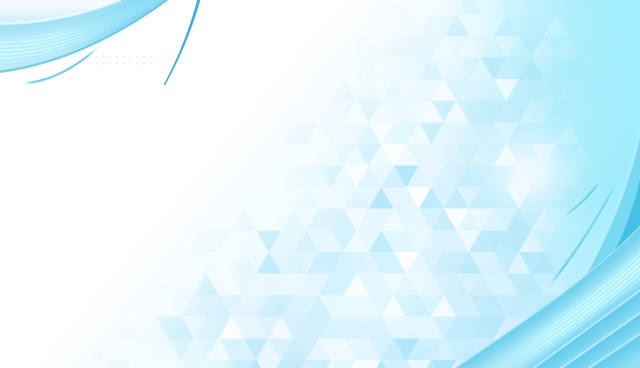
Write a Shadertoy shader that draws this background.

```glsl
float hash(vec2 c) {
    vec3 q = fract(c.xyx * 0.1031);
    q += dot(q, q.yzx + 33.33);
    return fract((q.x + q.y) * q.z);
}

// Soft coverage of the side where d is positive
float cover(float d) {
    return smoothstep(-0.7, 0.7, d * iResolution.y);
}

// Thin line around d = 0
float stroke(float d, float width) {
    float soft = 0.8 / iResolution.y;
    return 1.0 - smoothstep(width, width + 2.0 * soft, abs(d));
}

// Fade in and out between two bounds
float span(float lo, float hi, float soft, float v) {
    return smoothstep(lo, lo + soft, v) * (1.0 - smoothstep(hi - soft, hi, v));
}

// Signed brightness of the triangle that holds p
float triangleTone(vec2 p) {
    vec2 g = (p - vec2(1.036, 0.609)) / vec2(0.068, 0.0587);
    g.x -= 0.5 * g.y;
    vec2 cell = floor(g), f = g - cell;
    float upper = step(1.0, f.x + f.y);
    float own = hash(cell * 2.0 + vec2(upper, 57.0));
    float shared = hash(cell + vec2(upper * step(0.5, own), 19.0));
    float tone = 0.65 * (shared - 0.5) + 0.6 * (own - 0.5);
    return tone + 0.45 * step(0.93, own) - 0.5 * step(own, 0.06);
}

vec3 backdrop(vec2 p) {
    float diagonal = p.x - 0.136 - 0.84 * p.y;
    vec3 col = mix(vec3(1.0), vec3(0.87, 0.96, 1.0), smoothstep(-0.15, 0.7, diagonal));
    col = mix(col, vec3(0.74, 0.92, 0.99), smoothstep(0.6, 1.5, diagonal));
    float right = smoothstep(1.15, 1.74, p.x) * smoothstep(0.0, 0.55, p.y);
    col = mix(col, vec3(0.63, 0.93, 0.99), right);
    float cloud = sin(p.x * 9.0 + 2.0 * sin(p.y * 6.0)) * sin(p.y * 8.0 - p.x * 3.0);
    return col + 0.012 * cloud * smoothstep(0.0, 0.5, diagonal);
}

vec3 triangles(vec3 col, vec2 p) {
    float tone = 0.0;
    for (int i = 0; i < 4; i++) {
        vec2 offset = vec2(i % 2, i / 2) - 0.5;
        tone += 0.25 * triangleTone(p + 0.5 * offset / iResolution.y);
    }
    float mask = smoothstep(0.0, 0.5, p.x - 0.136 - 0.84 * p.y);
    mask *= 1.0 - smoothstep(1.3, 1.65, p.x);
    mask *= mix(1.0, 0.65, smoothstep(0.5, 1.0, p.y));
    col = mix(col, vec3(1.0), mask * clamp(tone * 1.1, 0.0, 0.9));
    return mix(col, vec3(0.62, 0.88, 0.97), mask * clamp(-tone * 0.75, 0.0, 0.65));
}

vec3 upperLeftRibbon(vec3 col, vec2 p) {
    float low = 0.805 + 0.13 * p.x + 0.66 * p.x * p.x;
    float high = 0.936 + 0.6 * p.x * p.x;
    float w = (p.y - low) / max(high - low, 0.02);
    float inside = cover(p.y - low) * cover(high - p.y);

    // Pale sheet above the band
    vec3 sheet = mix(vec3(0.96, 0.98, 1.0), vec3(0.80, 0.93, 0.98), smoothstep(1.0, 0.92, p.y));
    col = mix(col, sheet, cover(p.y - high));
    vec3 band = mix(vec3(0.73, 0.92, 0.98), vec3(0.52, 0.84, 0.94), smoothstep(0.1, 0.42, p.x));
    band = mix(band, vec3(0.62, 0.88, 0.96), smoothstep(0.6, 1.0, w));
    float waves = 0.5 + 0.5 * sin(w * 75.0 + 5.0 * sin(p.x * 6.0));
    band += 0.07 * waves * span(0.1, 0.75, 0.2, w);
    col = mix(col, band, inside);
    col = mix(col, vec3(0.31, 0.75, 0.88), 0.75 * stroke(p.y - low, 0.001) * step(p.x, 0.46));
    col = mix(col, vec3(0.95, 0.99, 1.0), 0.7 * stroke(p.y - high, 0.0015) * step(p.x, 0.33));

    // Loose strands
    float s = 1.0 - p.y;
    float blade = p.x - 0.54 + 0.27 * s + 0.58 * s * s;
    col = mix(col, vec3(0.25, 0.68, 0.85), stroke(blade, 0.0022 * (1.0 - 4.0 * s)) * step(s, 0.23));
    float t = p.x - 0.057;
    float tail = (p.y - 0.773 - 0.05 * t - 2.0 * t * t) / sqrt(1.0 + 16.0 * t * t);
    col = mix(col, vec3(0.45, 0.80, 0.91), stroke(tail, 0.0008) * span(0.0, 0.215, 0.04, t));

    // Faint dots
    float dots = 1.0 - smoothstep(0.08, 0.2, length(fract(p * 55.0) - 0.5));
    float area = span(0.22, 0.45, 0.04, p.x) * span(0.805, 0.86, 0.015, p.y);
    return mix(col, vec3(0.73, 0.90, 0.96), 0.5 * dots * area);
}

vec3 lowerRightRibbons(vec3 col, vec2 p) {
    // Upright blades
    float s = 0.65 - p.y, r = 0.523 - p.y;
    float outer = p.x - 1.741 + 0.2 * s + 0.45 * s * s;
    float inner = p.x - 1.741 + 0.2 * r + 0.7 * r * r;
    col = mix(col, vec3(0.48, 0.85, 0.95), cover(outer) * step(0.0, s));
    col = mix(col, vec3(0.75, 0.95, 0.99), 0.7 * stroke(outer, 0.001) * step(0.0, s));
    col = mix(col, vec3(0.27, 0.75, 0.90), cover(inner) * step(0.0, r));

    // Loose strands
    float q = 0.511 - p.y;
    float strand = (p.x - 1.678 + 0.5 * q + 0.5 * q * q) * 0.85;
    float wisp = (p.x - 1.633 + 0.7 * q + 3.0 * q * q) * 0.7;
    vec3 strandTint = vec3(0.46, 0.83, 0.94);
    col = mix(col, strandTint, stroke(strand, 0.006 * q) * span(0.0, 0.3, 0.06, q));
    col = mix(col, strandTint, stroke(wisp, 0.0008) * span(0.0, 0.105, 0.03, q));

    // Broad band with fine contour lines
    float t = max(p.x - 1.236, 0.0);
    float high = 0.68 * t + 0.7 * t * t * t * t;
    float low = 0.73 * (p.x - 1.451);
    float w = (high - p.y) / (high - low);
    float inside = cover((high - p.y) * 0.8) * step(1.236, p.x);
    vec3 band = mix(vec3(0.44, 0.82, 0.93), vec3(0.70, 0.92, 0.98), smoothstep(0.0, 0.55, w));
    band = mix(band, vec3(0.52, 0.85, 0.95), smoothstep(0.65, 1.0, w));
    float waves = 0.5 + 0.5 * sin(w * 80.0 + 4.0 * sin(p.x * 7.0));
    band += 0.09 * waves * span(0.3, 0.95, 0.2, w) * smoothstep(1.35, 1.55, p.x);
    col = mix(col, band, inside);
    col = mix(col, vec3(0.80, 0.96, 1.0), 0.7 * stroke(high - p.y, 0.001) * inside);

    // Folds in the corner
    for (int i = 0; i < 3; i++) {
        float k = float(i);
        float fold = (0.73 - 0.03 * k) * (p.x - 1.451 - 0.075 * k) - p.y;
        vec3 shade = mix(vec3(0.40, 0.80, 0.92), vec3(0.58, 0.88, 0.96), smoothstep(0.0, 0.08, fold));
        col = mix(col, shade, cover(fold));
        col = mix(col, vec3(0.82, 0.96, 1.0), 0.7 * stroke(fold, 0.001));
    }
    return col;
}

void mainImage(out vec4 fragColor, in vec2 fragCoord) {
    vec2 p = fragCoord / iResolution.y;
    vec3 col = triangles(backdrop(p), p);
    float glow = exp(-dot(p - vec2(1.44, 0.53), p - vec2(1.44, 0.53)) * 110.0);
    col = mix(col, vec3(0.97, 0.98, 1.0), 0.85 * glow);
    col = upperLeftRibbon(col, p);
    col = lowerRightRibbons(col, p);
    fragColor = vec4(clamp(col, 0.0, 1.0), 1.0);
}
```
